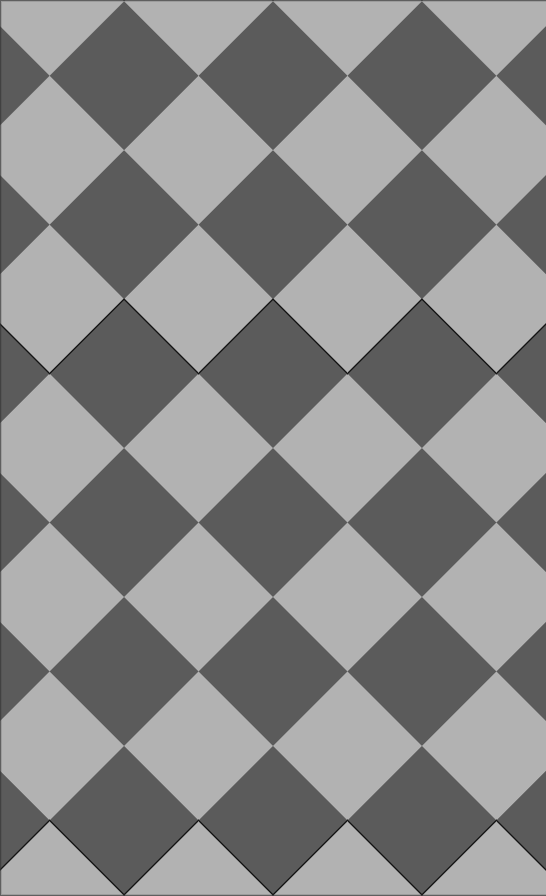
Give the GLSL for this pattern, as a Shadertoy shader.

```glsl
// Grey diamond checkerboard with two fine dark zigzag seams and a thin edge line.

// Antialiased coverage of the region where dist is below zero
float coverage(float dist, float pixel) {
    return clamp(0.5 - dist / pixel, 0.0, 1.0);
}

void mainImage(out vec4 fragColor, in vec2 fragCoord) {
    // Cell units: one diamond is one unit wide and tall
    float pixel = 6.017 / iResolution.y;
    vec2 cell = (fragCoord - vec2(0.5 * iResolution.x, 0.0)) * pixel - vec2(0.0, 0.008);

    // Repeated dark diamonds
    float foldX = abs(fract(cell.x + 0.5) - 0.5);
    float foldY = abs(fract(cell.y) - 0.5);
    float diamond = (foldX + foldY - 0.5) * 0.7071;
    vec3 color = mix(vec3(0.698), vec3(0.357), coverage(diamond, pixel));

    // Seams: above the fourth row, and under the lowest row
    float seam = min(abs(cell.y - 4.0 + foldX), abs(cell.y - foldX)) * 0.7071;
    color = mix(color, vec3(0.08), coverage(seam - 0.0045, pixel));

    // Thin line along the left, top and bottom edges
    float edge = min(fragCoord.x, min(fragCoord.y, iResolution.y - fragCoord.y)) * pixel;
    color = mix(color, vec3(0.2), 0.65 * coverage(edge - 0.0085, pixel));

    fragColor = vec4(color, 1.0);
}
```
